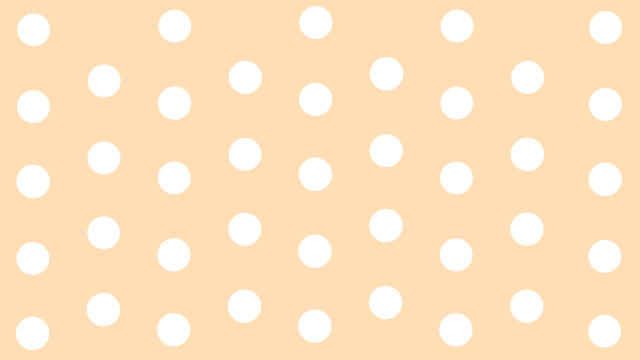
This pattern is drawn by a Shadertoy shader. Its source:

```glsl
float hash(vec2 p) {
    return fract(sin(dot(p, vec2(12.9898, 78.233))) * 43758.5453);
}

// Dot centre in canvas heights, measured from the top left
vec2 dotCenter(float column, float row) {
    float odd = mod(column, 2.0);
    vec2 center = vec2(0.0936 + 0.196 * column - 0.0008 * row,
                       0.0625 + 0.1424 * odd + 0.2109 * row);

    // Columns sag away from the middle, and alternate rows sit lower
    center.y += 0.005 * abs(column - 4.0 - odd) + 0.0028 * mod(row, 2.0);

    // The last column is set apart
    return center + vec2(0.021, -0.006) * step(7.5, column);
}

void mainImage(out vec4 fragColor, in vec2 fragCoord) {
    vec2 p = fragCoord / iResolution.y;
    p.y = 1.0 - p.y;
    float pixel = 1.0 / iResolution.y;

    // Staggered columns: five dots in even ones, four in odd ones
    float dist = 1.0;
    for (int column = 0; column < 9; column++) {
        for (int row = 0; row < 5 - column % 2; row++) {
            vec2 id = vec2(column, row);
            float radius = 0.0452 + 0.0014 * hash(id);
            dist = min(dist, length(p - dotCenter(id.x, id.y)) - radius);
        }
    }

    // White dots on peach
    float coverage = 1.0 - smoothstep(-0.7 * pixel, 0.7 * pixel, dist);
    fragColor = vec4(mix(vec3(1.0, 0.87, 0.71), vec3(1.0), coverage), 1.0);
}
```
